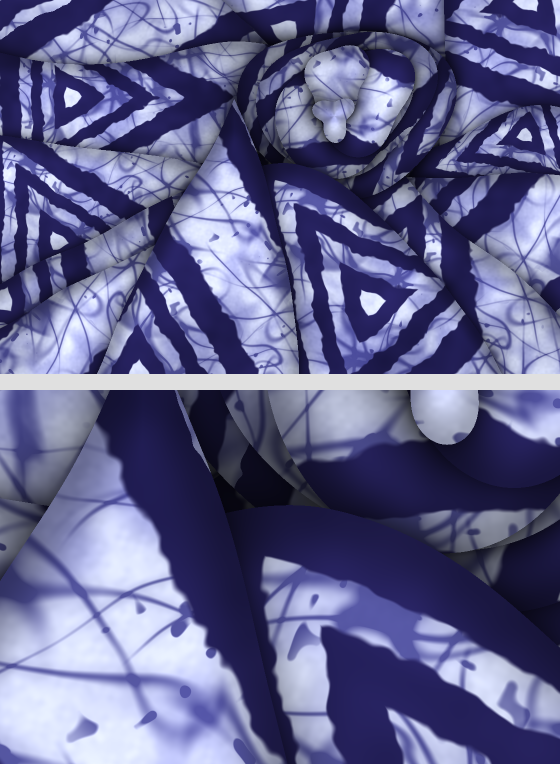
Top: the whole. Bottom: its middle third, enlarged.
This texture is drawn by a Shadertoy shader. Its source:

```glsl
// Crumpled indigo batik cloth: nested wax-resist triangles, crackle veins and a twisted rosette of folds.

// Topmost fold found so far: its pattern coordinates and its light.
vec2 cloth;
float light;

float hash(vec2 p) {
    return fract(sin(dot(p, vec2(127.1, 311.7))) * 43758.5453);
}

float noise(vec2 p) {
    vec2 i = floor(p), f = fract(p);
    f = f * f * (3.0 - 2.0 * f);
    return mix(mix(hash(i), hash(i + vec2(1, 0)), f.x),
               mix(hash(i + vec2(0, 1)), hash(i + vec2(1, 1)), f.x), f.y);
}

vec2 turn(vec2 p, float a) {
    return vec2(cos(a) * p.x + sin(a) * p.y, cos(a) * p.y - sin(a) * p.x);
}

// Lays a fold where inside > 0; it shades its own rim and shadows what lies below.
void lay(vec2 p, float inside, vec2 center, float angle, float size) {
    if (inside > 0.0) {
        cloth = turn(p - center, angle) / size;
        light = 0.68 + 0.36 * smoothstep(0.0, 0.06, inside);
    } else {
        light *= 1.0 - 0.5 * exp(inside / 0.025);
    }
}

// 1 where wax kept the cloth pale: triangle rings, then a broad patch, repeating outwards.
float waxed(vec2 q) {
    float r = max(q.x, abs(q.y) * 0.866 - q.x * 0.5);
    r += 0.016 * (noise(q * 22.0) - 0.5) + 0.008 * (noise(q * 75.0) - 0.5);
    r = mod(max(r, 0.0), 0.57);
    float rings = smoothstep(-0.15, 0.15, cos(r * 70.0) + 0.03) * step(r, 0.225);
    float patchArea = smoothstep(0.275, 0.282, r) * smoothstep(0.5, 0.493, r);
    return max(rings, patchArea);
}

// Fine dye veins where the wax cracked.
float crackle(vec2 q) {
    float veins = 0.0;
    vec2 bent = q + 0.035 * vec2(noise(q * 11.0), noise(q * 11.0 + 40.0));
    for (int i = 0; i < 7; i++) {
        float k = float(i);
        float n = noise(turn(bent, k * 2.4) * vec2(4.0, 14.0) + k * 17.0);
        float strength = smoothstep(0.2, 0.75, noise(q * 8.0 + k * 9.0));
        veins += strength * (smoothstep(0.045, 0.0, abs(n - 0.5))
                           + 0.2 * smoothstep(0.15, 0.0, abs(n - 0.5)));
    }
    float specks = smoothstep(0.84, 0.92, noise(q * 55.0)) * smoothstep(0.45, 0.7, noise(q * 9.0));
    return min(veins * 0.75 + specks, 1.0);
}

void arrangeFolds(vec2 p) {
    float x = p.x, y = p.y;

    // Back cloth and the right-hand drapes.
    lay(p, 1.0, vec2(0.75, 0.93), 3.93, 1.0);
    lay(p, min(x - 1.18, 0.2), vec2(1.4, 1.0), 4.4, 1.0);
    lay(p, 0.66 + 0.12 * sin(x * 9.0 - 11.5) * 0.5 - y + min(x - 1.15, 0.0), vec2(1.4, 0.63), 4.5, 0.6);
    lay(p, 0.53 - y + min(x - 1.0, 0.0), vec2(1.15, 0.62), -0.8, 1.0);
    lay(p, 0.6 * (0.45 - 0.95 * (x - 1.17) - y), vec2(1.0, 0.2), 0.1, 1.0);

    // Left-hand rolls, from the top down.
    lay(p, min(0.86 - 0.03 * sin(x * 7.0) - y, 0.85 - x), vec2(0.2, 0.745), 3.14, 0.75);
    lay(p, min(0.64 - 0.12 * x - y, 0.8 - x), vec2(0.15, 0.36), 1.05, 0.75);
    lay(p, 0.85 * min(0.25 + 0.5 * x - y, 0.75 - x), vec2(0.0, 0.2), 0.2, 0.9);
    lay(p, 0.85 * min(0.13 + 0.52 * x - y, 0.75 - x), vec2(0.45, -0.15), 2.36, 1.0);

    // Rosette: shrinking, tilting loops wound around one hub.
    for (int i = 0; i < 6; i++) {
        float k = float(i);
        vec2 hub = vec2(0.92, 0.71) + 0.014 * k * vec2(cos(k * 2.1), sin(k * 2.1) + 0.6);
        vec2 d = turn(p - hub, k * 0.35);
        float loopEdge = 0.29 - 0.046 * k + 0.018 * sin(3.0 * atan(d.y, d.x) + k);
        lay(p, loopEdge - length(d * vec2(1.0, 1.28)),
            hub + 0.34 * vec2(cos(k * 2.6), sin(k * 2.6)), k * 2.6 + 2.8, 0.85);
    }

    // Two large front folds.
    float t = x - 0.72;
    lay(p, 0.7 * min(0.56 - 1.45 * t * t - y, x - 0.66), vec2(1.0, 0.2), 1.22, 1.0);
    lay(p, 0.9 * min(x - 0.25 - 0.5 * y, 0.8 - 0.33 * y * y - x), vec2(0.37, 0.0), 0.51, 1.0);
}

vec3 fabric(vec2 p) {
    p += 0.03 * (vec2(noise(p * 5.0), noise(p * 5.0 + 31.0)) - 0.5);
    arrangeFolds(p);
    vec2 q = cloth;
    float mottle = 0.6 * noise(q * 7.0 + 5.0) + 0.4 * noise(q * 28.0);
    float weave = 0.05 * (noise(q * 150.0) - 0.5);
    vec3 indigo = mix(vec3(0.10, 0.09, 0.27), vec3(0.17, 0.15, 0.41), mottle);
    vec3 pale = mix(vec3(0.62, 0.64, 0.87), vec3(0.86, 0.89, 1.0), smoothstep(0.2, 0.65, mottle)) + weave;
    pale = mix(pale, vec3(0.22, 0.22, 0.53), 0.85 * crackle(q));
    float creases = 0.86 + 0.24 * noise(turn(p, 0.9) * vec2(3.0, 10.0));
    return mix(indigo, pale, waxed(q)) * light * creases;
}

void mainImage(out vec4 fragColor, in vec2 fragCoord) {
    // Four samples smooth the fold edges.
    vec3 color = vec3(0.0);
    for (int i = 0; i < 4; i++) {
        vec2 jitter = vec2(i % 2, i / 2) * 0.5 - 0.25;
        color += 0.25 * fabric((fragCoord + jitter) / iResolution.y);
    }
    fragColor = vec4(color, 1.0);
}
```
